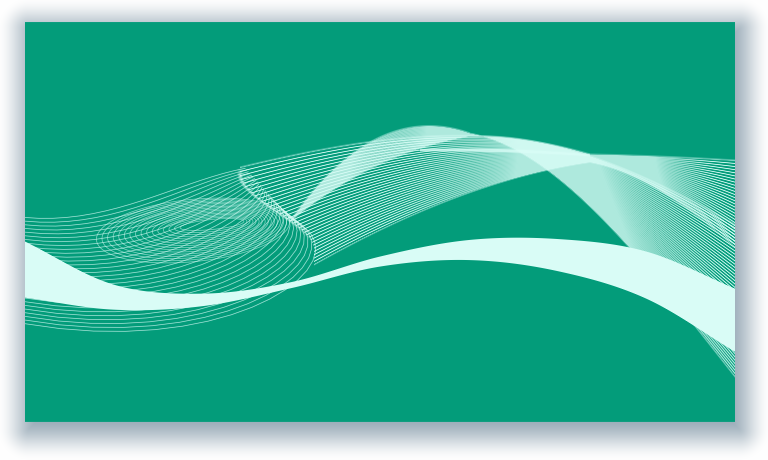
Reproduce this background procedurally as a WebGL 2 fragment shader.

```glsl
#version 300 es
precision highp float;
// Draws a green panel with a soft shadow, a pale flowing ribbon and woven sheets of fine lines.
uniform vec2 u_resolution;
out vec4 fragColor;

const vec2 CANVAS = vec2(7.68, 4.59);
const vec3 GREEN = vec3(0.01, 0.61, 0.48);
const vec3 MINT = vec3(0.85, 0.99, 0.965);
const vec3 PAPER = vec3(0.995);
const vec3 SHADOW = vec3(0.60, 0.67, 0.72);
const float LINE_WIDTH = 0.009;

// Smooth coverage of a stroke at distance d from its centre
float stroke(float d, float width, float px) {
  float soft = max(width, px);
  return (1.0 - smoothstep(0.0, soft, abs(d))) * min(1.0, width / px);
}

// Smooth coverage of the side where d is positive
float side(float d, float px) {
  return clamp(0.5 + d / px, 0.0, 1.0);
}

float boxDistance(vec2 p, vec2 center, vec2 halfSize) {
  vec2 q = abs(p - center) - halfSize;
  return length(max(q, 0.0)) + min(max(q.x, q.y), 0.0);
}

// Cubic height over t = 0..1 from four control heights
float cubic(vec4 c, float t) {
  float s = 1.0 - t;
  return dot(c, vec4(s * s * s, 3.0 * s * s * t, 3.0 * s * t * t, t * t * t));
}

vec2 bezier(vec2 a, vec2 b, vec2 c, vec2 d, float t) {
  return vec2(cubic(vec4(a.x, b.x, c.x, d.x), t), cubic(vec4(a.y, b.y, c.y, d.y), t));
}

// Catmull-Rom height through nine even knots
float spline(float knots[9], float t) {
  float u = clamp(t, 0.0, 1.0) * 8.0;
  int i = min(int(u), 7);
  float f = u - float(i), b = knots[i], c = knots[i + 1];
  float a = i > 0 ? knots[i - 1] : 2.0 * b - c;
  float d = i < 7 ? knots[i + 2] : 2.0 * c - b;
  return b + 0.5 * f * (c - a + f * (2.0 * a - 5.0 * b + 4.0 * c - d + f * (3.0 * (b - c) + d - a)));
}

// Lines spread evenly between two cubic edges over a span of x
float sheet(vec2 p, vec2 span, vec4 top, vec4 bottom, float count, float edge, float px) {
  float t = (p.x - span.x) / (span.y - span.x);
  if (t < 0.0 || t > 1.0) return 0.0;
  float hi = cubic(top, t), lo = cubic(bottom, t), gap = hi - lo;
  float k = (p.y - lo) / (abs(gap) < 0.001 ? 0.001 : gap);
  float blend = clamp(k, 0.0, 1.0);
  float rise = mix(cubic(bottom, t + 0.01) - lo, cubic(top, t + 0.01) - hi, blend);
  float slope = rise / (0.01 * (span.y - span.x));
  float lean = inversesqrt(1.0 + slope * slope);
  float spacing = max(abs(gap) * lean / count, 0.001);
  float d = abs(fract(k * count + 0.5) - 0.5) * spacing;
  float mean = min(0.8, LINE_WIDTH / spacing);
  float lines = mix(mean, stroke(d, LINE_WIDTH, px), smoothstep(px, 2.5 * px, spacing));
  float inside = side(min(p.y - min(hi, lo), max(hi, lo) - p.y) * lean, px);
  float rim = max(stroke((p.y - hi) * lean, 0.016, px), stroke((p.y - lo) * lean, 0.012, px));
  return max(lines * inside, rim * edge);
}

// Bezier lines morphing from an outer hook to the upper edge
float hookedLines(vec2 p, float px) {
  if (p.x > 3.3 || p.y < 1.1 || p.y > 3.1) return 0.0;
  float clear = 1.0;
  for (int i = 0; i < 30; i++) {
    float m = float(i) / 29.0;
    vec2 a = mix(vec2(0.25, 1.36), vec2(0.25, 2.42), m);
    vec2 b = mix(vec2(2.40, 0.99), vec2(1.10, 2.34), m);
    vec2 c = mix(vec2(3.75, 2.04), vec2(1.80, 2.79), m);
    vec2 e = mix(vec2(2.90, 2.41), vec2(2.45, 2.91), m);
    float nearest = 9.0;
    vec2 from = a;
    for (int j = 1; j <= 18; j++) {
      vec2 to = bezier(a, b, c, e, float(j) / 18.0), v = to - from, w = p - from;
      vec2 off = w - v * clamp(dot(w, v) / dot(v, v), 0.0, 1.0);
      nearest = min(nearest, dot(off, off));
      from = to;
    }
    clear *= 1.0 - 0.62 * stroke(sqrt(nearest), LINE_WIDTH, px);
  }
  return 1.0 - clear;
}

// Nested tilted ovals
float ovalLines(vec2 p, float px) {
  float clear = 1.0;
  for (int i = 0; i < 16; i++) {
    float m = float(i) / 15.0;
    vec2 q = p - mix(vec2(1.93, 2.29), vec2(2.12, 2.35), m);
    q = mat2(0.995, -0.10, 0.10, 0.995) * q;
    vec2 r = mix(vec2(0.97, 0.31), vec2(0.32, 0.05), m);
    float k = length(q / r);
    float d = k * (k - 1.0) / max(length(q / (r * r)), 0.001);
    clear *= 1.0 - 0.5 * stroke(d, LINE_WIDTH, px);
  }
  return 1.0 - clear;
}

void main() {
  vec2 p = gl_FragCoord.xy / u_resolution * CANVAS;
  float px = CANVAS.x / u_resolution.x;

  // Woven line sheets, joined along an S-shaped fold
  float fold = 3.14 - 0.74 * smoothstep(2.1, 2.85, p.y);
  float clear = (1.0 - hookedLines(p, px)) * (1.0 - ovalLines(p, px));
  clear *= 1.0 - side(p.x - fold, px) * sheet(p, vec2(2.4, 5.9), vec4(2.92, 3.2, 3.4, 3.05), vec4(1.5, 2.25, 2.8, 2.97), 34.0, 0.4, px);
  clear *= 1.0 - sheet(p, vec2(2.9, 4.7), vec4(2.38, 3.24, 3.47, 3.26), vec4(2.38, 2.87, 3.13, 3.23), 18.0, 0.45, px);
  clear *= 1.0 - sheet(p, vec2(4.7, 7.35), vec4(3.23, 3.26, 2.85, 2.35), vec4(3.26, 3.1, 1.95, 0.83), 46.0, 0.45, px);
  clear *= 1.0 - sheet(p, vec2(5.9, 7.35), vec4(3.05, 3.04, 3.02, 2.99), vec4(2.97, 2.88, 2.55, 2.12), 28.0, 0.4, px);
  clear *= 1.0 - sheet(p, vec2(4.2, 5.9), vec4(3.10, 3.12, 3.10, 3.05), vec4(3.08, 3.08, 3.07, 3.03), 3.0, 0.3, px);
  float foldSpan = smoothstep(2.15, 2.4, p.y) * (1.0 - smoothstep(2.84, 2.92, p.y));
  clear *= 1.0 - 0.6 * foldSpan * stroke((p.x - fold) * 0.65, 0.022, px);
  vec3 panel = mix(GREEN, MINT, 1.0 - clear);

  // Ribbon between two splines
  float t = (p.x - 0.25) / 7.1;
  float upper = spline(float[9](2.18, 1.75, 1.66, 1.775, 2.03, 2.195, 2.205, 2.08, 1.71), t);
  float lower = spline(float[9](1.62, 1.50, 1.535, 1.715, 1.93, 1.995, 1.885, 1.61, 1.08), t);
  panel = mix(panel, MINT, side(min(upper - p.y, p.y - lower), px));

  // Panel over its offset shadow
  vec2 center = vec2(3.8, 2.375), halfSize = vec2(3.55, 1.995);
  float shade = 1.0 - smoothstep(-0.12, 0.32, boxDistance(p, center + vec2(0.04, -0.07), halfSize));
  vec3 color = mix(PAPER, SHADOW, shade);
  fragColor = vec4(mix(color, panel, side(-boxDistance(p, center, halfSize), px)), 1.0);
}
```
